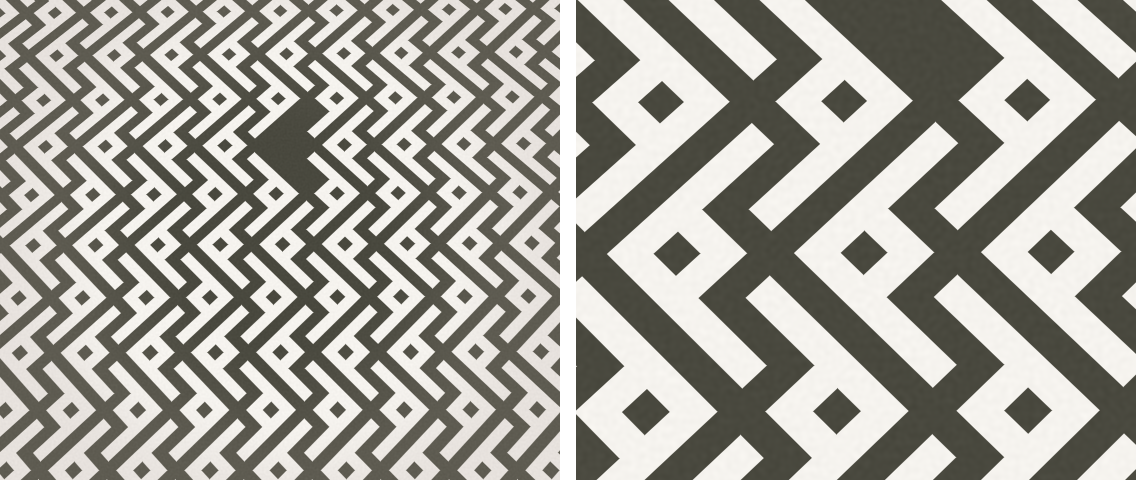
Left: the whole. Right: its middle third, enlarged.
Give the GLSL for this pattern, as a Shadertoy shader.

```glsl
#define PERIOD      vec2(8.0, 7.0)          // column and row spacing, in strip widths
#define NEAR_SCALE  vec2(0.1167, 0.0259)    // column spacing at the top edge, growth downwards
#define AXIS        vec2(0.0084, -0.0215)   // middle column: offset at the top, lean downwards
#define ROW_START   0.0228
#define ROW_RATE    1.336
#define ROW_TILT    0.009
#define GAP_CELL    vec2(0.0, 3.0)          // column and row left empty
#define INK_CENTRE  vec3(0.285, 0.283, 0.243)
#define INK_EDGE    vec3(0.368, 0.358, 0.318)
#define PAPER_CENTRE vec3(0.962, 0.953, 0.935)
#define PAPER_EDGE  vec3(0.905, 0.885, 0.868)
#define GRAIN       0.025

vec2 hashGradient(vec2 cell) {
    vec2 h = vec2(dot(cell, vec2(127.1, 311.7)), dot(cell, vec2(269.5, 183.3)));
    return 2.0 * fract(sin(h) * 43758.5) - 1.0;
}

float gradientNoise(vec2 p) {
    vec2 i = floor(p), f = p - i;
    vec2 u = f * f * (3.0 - 2.0 * f);
    float low = mix(dot(hashGradient(i), f),
                    dot(hashGradient(i + vec2(1, 0)), f - vec2(1, 0)), u.x);
    float high = mix(dot(hashGradient(i + vec2(0, 1)), f - vec2(0, 1)),
                     dot(hashGradient(i + vec2(1, 1)), f - vec2(1, 1)), u.x);
    return mix(low, high, u.y);
}

// Left-pointing chevron with a hollow diamond in its corner; strips are 1 wide.
float motifDistance(vec2 p) {
    p.y = abs(p.y);
    float across = p.y - p.x, along = p.y + p.x;
    float diamond = abs(p.x) + p.y;
    float ring = abs(diamond - 2.0) - 1.0;
    float arms = max(abs(across - 2.0) - 1.0, abs(along - 3.0) - 6.0);
    return min(ring, arms) * 0.7071;
}

// Rows alternate between the motif and its mirror; neighbouring rows interlock.
float patternDistance(vec2 lattice) {
    float nearest = 10.0;
    float firstRow = floor(lattice.y / PERIOD.y);
    for (int i = 0; i < 2; i++) {
        float row = firstRow + float(i);
        float side = 2.0 * mod(row, 2.0) - 1.0;
        vec2 local = vec2(side * lattice.x - 0.5, lattice.y - row * PERIOD.y);
        float column = floor((local.x + 3.5) / PERIOD.x);
        local.x -= column * PERIOD.x;
        bool empty = distance(vec2(column, row), GAP_CELL) < 0.5;
        if (!empty) nearest = min(nearest, motifDistance(local));
    }
    return nearest;
}

void mainImage(out vec4 fragColor, in vec2 fragCoord) {
    // x from the centre, depth from the top edge, in canvas heights
    float x = (fragCoord.x - 0.5 * iResolution.x) / iResolution.y;
    float depth = 1.0 - fragCoord.y / iResolution.y;

    // Perspective: spacing grows towards the bottom
    float spacing = NEAR_SCALE.x + NEAR_SCALE.y * depth;
    float tilted = depth + ROW_TILT * x * (1.0 - depth);
    vec2 lattice = PERIOD * vec2(x - AXIS.x - AXIS.y * depth,
                                 ROW_RATE * (tilted - ROW_START)) / spacing;

    // Edge softness of about one pixel
    float pixel = PERIOD.x / (spacing * iResolution.y);
    float paperMask = 1.0 - smoothstep(-0.7 * pixel, 0.7 * pixel, patternDistance(lattice));

    // Uneven light: contrast falls off away from the centre
    vec2 place = vec2(x, depth - 0.5);
    float falloff = length(place) + 0.06 * gradientNoise(place * 4.0 + 7.0);
    vec3 ink = mix(INK_CENTRE, INK_EDGE, smoothstep(0.2, 0.5, falloff));
    vec3 paper = mix(PAPER_CENTRE, PAPER_EDGE, smoothstep(0.34, 0.6, falloff));

    // Fine surface grain
    float grain = GRAIN * gradientNoise(place * 210.0);
    fragColor = vec4(mix(ink, paper, paperMask) + grain, 1.0);
}
```
